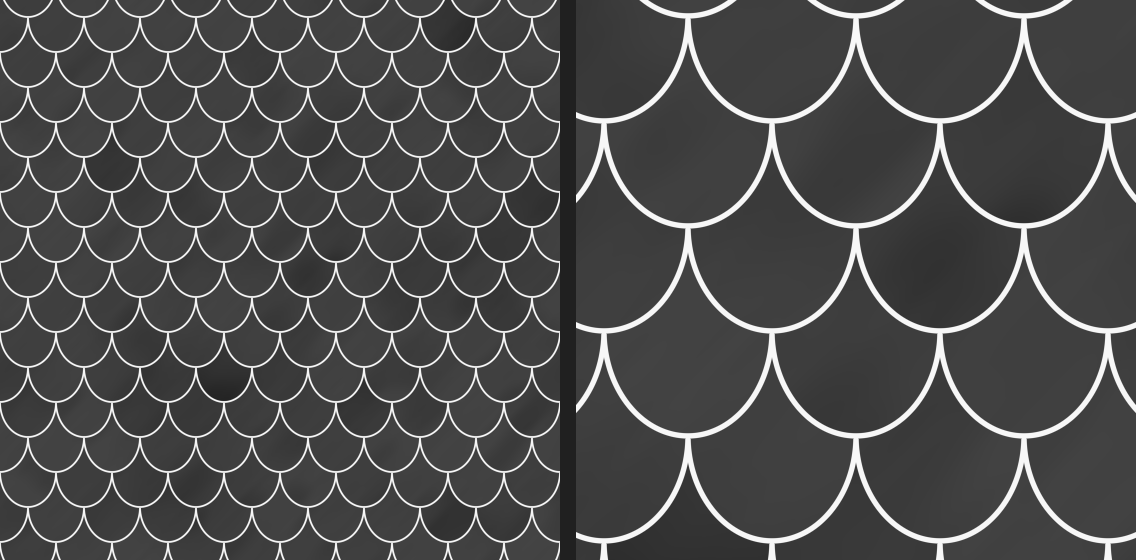
Left, the full canvas; right, a detail of the centre.
A WebGL 2 fragment shader for this pattern:

```glsl
#version 300 es
precision highp float;
// Dark slate fish-scale tiles, 10 across and 16 rows down, with pale joints.
// Each row is a run of half ellipses, shifted by half a tile on odd rows;
// hashed tones, soft clouds and faint diagonal streaks vary the tiles.

uniform vec2 u_resolution;
out vec4 fragColor;

const vec2 REPEATS = vec2(10.0, 16.0);

float hash(vec2 cell) {
  uvec2 q = uvec2(ivec2(cell)) * uvec2(1597u, 3812u) + uvec2(71u, 913u);
  uint n = (q.x ^ (q.y << 7)) * 74761u;
  n = (n ^ (n >> 15)) * 40503u;
  n = (n ^ (n >> 13)) * 66587u;
  return float((n ^ (n >> 16)) & 65535u) / 65535.0;
}

// Value noise that wraps after the given whole period.
float wrapNoise(vec2 p, float period) {
  vec2 i = floor(p), f = fract(p);
  f = f * f * (3.0 - 2.0 * f);
  vec2 a = mod(i, period), b = mod(i + 1.0, period);
  return mix(mix(hash(a), hash(vec2(b.x, a.y)), f.x),
             mix(hash(vec2(a.x, b.y)), hash(b), f.x), f.y);
}

// Centre of the nearest half ellipse in a row, in tile units.
vec2 scaleCentre(float x, float row) {
  float shift = 0.5 * mod(row, 2.0);
  return vec2(floor(x - shift + 0.5) + shift, row + 1.0);
}

// Signed distance to that half ellipse, in canvas units.
float scaleDistance(vec2 tile, float row) {
  vec2 radii = vec2(0.5, 1.0) / REPEATS;
  vec2 p = (tile - scaleCentre(tile.x, row)) / REPEATS;
  float k = length(p / radii);
  return k * (k - 1.0) / max(length(p / (radii * radii)), 0.001);
}

float slateTone(vec2 tile, float row, vec2 uv) {
  vec2 centre = scaleCentre(tile.x, row);
  vec2 id = mod(vec2(floor(centre.x), row), REPEATS);
  vec2 local = (tile - centre) / REPEATS * 10.0;
  float seed = hash(id + 37.0);

  // Streaks run up to the right, with a new offset for each tile.
  vec2 along = vec2(local.x + local.y, local.x - local.y);
  vec2 offset = 60.0 * vec2(seed, hash(id + 91.0));
  float cloud = wrapNoise(along * vec2(0.7, 1.3) + offset, 64.0);
  float streak = wrapNoise(along * vec2(1.2, 7.0) + offset.yx, 64.0);
  float broad = wrapNoise(uv * 5.0 + 0.4, 5.0);

  float tone = 0.262 - 0.022 * hash(id + 11.0);
  tone -= 0.032 * smoothstep(0.45, 1.0, cloud);
  tone -= 0.022 * smoothstep(0.55, 1.0, broad);
  tone -= 0.035 * smoothstep(0.93, 0.97, seed) * (0.5 + cloud);
  return tone + 0.008 * (streak - 0.5);
}

void main() {
  vec2 uv = gl_FragCoord.xy / u_resolution;
  float pixel = 1.0 / min(u_resolution.x, u_resolution.y);
  vec2 tile = uv * REPEATS - vec2(0.0, 0.515);
  float row = floor(tile.y);

  // Outside this row's arcs, the tile of the row below shows through.
  float arc = scaleDistance(tile, row);
  float owner = arc < 0.0 ? row : row - 1.0;
  vec3 color = vec3(slateTone(tile, owner, uv));

  // Joints, including the lower edge of the row above.
  float joint = min(abs(arc), abs(scaleDistance(tile, row + 1.0)));
  float line = 1.0 - smoothstep(-0.7 * pixel, 0.7 * pixel, joint - 0.0016);
  fragColor = vec4(mix(color, vec3(0.97), line), 1.0);
}
```
